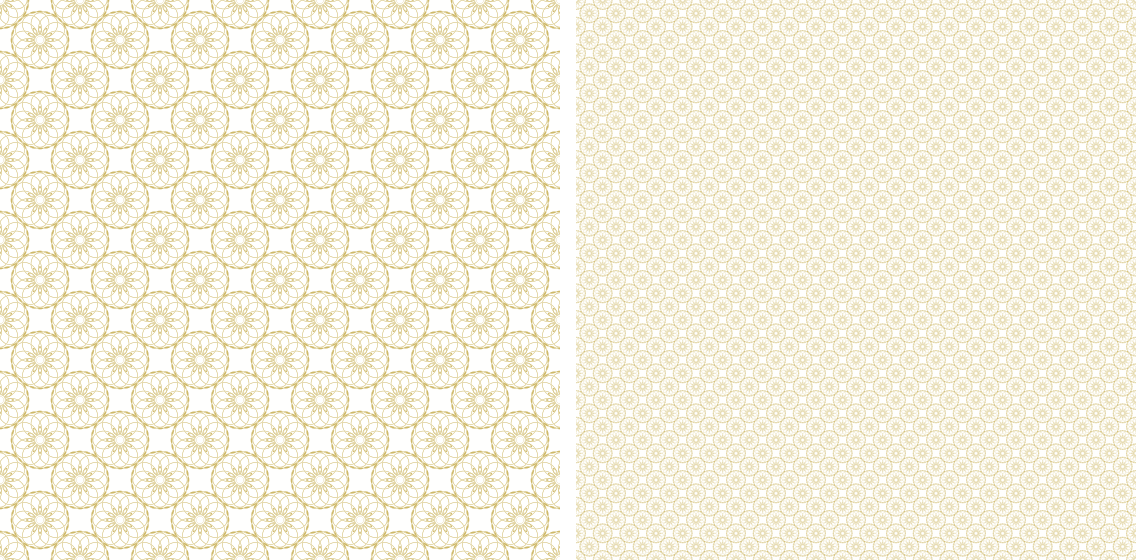
Left: one tile. Right: repeated 3 by 3.
Write a WebGL 1 fragment shader that draws this pattern.

```glsl
precision highp float;
// Staggered gold filigree rosettes with beaded rims on white, tiling seamlessly.

uniform vec2 u_resolution;

const float PI = 3.14159265;
const float REPEATS = 7.0;             // cells across and down, two rosettes per cell
const vec3 PAPER = vec3(1.0, 1.0, 0.995);
const vec3 GOLD = vec3(0.81, 0.725, 0.41);

// All lengths below are in cells.
const float PETALS = 12.0;
const float PETAL_CENTRE = 0.202;
const vec2 PETAL_RADII = vec2(0.137, 0.112);
const float PETAL_LINE = 0.0034;       // half width
const float BUD_CENTRE = 0.122;
const vec2 BUD_SIZE = vec2(0.046, 0.019);
const float BUD_LINE = 0.0042;
const float RAYS = 24.0;
const vec2 RAY_SPAN = vec2(0.060, 0.118);
const float RAY_LINE = 0.0036;
const float EYE_RADIUS = 0.046;
const float EYE_LINE = 0.0016;
const float RIM_RADIUS = 0.354;
const float RIM_BEADS = 24.0;
const float BEAD_WIDTH = 0.0115;
const float BEAD_SLANT = 0.011;
const float STRAND_SWING = 0.009;
const float STRAND_LINE = 0.0035;

// Share of a pixel covered by a stroke whose centre line lies at distance d.
float stroke(float d, float halfWidth, float px) {
  float top = min(d + 0.5 * px, halfWidth);
  float bottom = max(d - 0.5 * px, -halfWidth);
  return clamp((top - bottom) / px, 0.0, 1.0);
}

// Approximate signed distance to an ellipse.
float ellipse(vec2 p, vec2 radii) {
  float k = length(p / radii);
  float slope = max(length(p / (radii * radii)), 0.001);
  return k * (k - 1.0) / slope;
}

// Signed distance to the two arcs of a pointed leaf.
float leaf(vec2 p, vec2 size) {
  float arc = dot(size, size) / (2.0 * size.y);
  return length(vec2(p.x, abs(p.y) + arc - size.y)) - arc;
}

// Polar point with its angle folded into one of n equal sectors.
vec2 sector(float r, float angle, float n) {
  float stepAngle = 2.0 * PI / n;
  float a = mod(angle + 0.5 * stepAngle, stepAngle) - 0.5 * stepAngle;
  return r * vec2(cos(a), sin(a));
}

// Slanted beads and a thin strand woven around them.
float rim(float r, float angle, float px) {
  float turn = angle * RIM_BEADS / (2.0 * PI);
  float u = fract(turn + 0.5) - 0.5;
  float offset = r - RIM_RADIUS;
  float bead = stroke(offset - BEAD_SLANT * u, BEAD_WIDTH * cos(PI * u), px);
  float wave = STRAND_SWING * cos(PI * turn);
  float strand = max(stroke(offset - wave, STRAND_LINE, px),
                     stroke(offset + wave, STRAND_LINE, px));
  return max(bead, strand);
}

float rosette(vec2 p, float px) {
  float r = length(p);
  float angle = atan(p.y, p.x + 1e-6);
  float ink = rim(r, angle, px);

  // Overlapping long petals
  vec2 q = sector(r, angle, PETALS);
  for (int i = -2; i <= 2; i++) {
    float a = float(i) * 2.0 * PI / PETALS;
    vec2 s = vec2(cos(a) * q.x + sin(a) * q.y, cos(a) * q.y - sin(a) * q.x);
    float d = ellipse(s - vec2(PETAL_CENTRE, 0.0), PETAL_RADII);
    ink = max(ink, stroke(d, PETAL_LINE, px));
  }

  // Pointed buds, heavier towards their tips
  vec2 b = q - vec2(BUD_CENTRE, 0.0);
  float budLine = BUD_LINE * (1.0 + 0.6 * smoothstep(0.0, BUD_SIZE.x, b.x));
  ink = max(ink, stroke(leaf(b, BUD_SIZE), budLine, px));

  // Tapered rays around the open eye
  vec2 ray = sector(r, angle + PI / RAYS, RAYS);
  float along = (ray.x - RAY_SPAN.x) / (RAY_SPAN.y - RAY_SPAN.x);
  float taper = sqrt(max(4.0 * along * (1.0 - along), 0.0));
  ink = max(ink, stroke(ray.y, RAY_LINE * taper, px));
  return max(ink, stroke(r - EYE_RADIUS, EYE_LINE, px));
}

void main() {
  vec2 cell = gl_FragCoord.xy / u_resolution * REPEATS;
  float px = REPEATS / min(u_resolution.x, u_resolution.y);

  // Rosettes at cell centres and cell corners; their rims overlap
  float ink = max(rosette(fract(cell) - 0.5, px),
                  rosette(fract(cell + 0.5) - 0.5, px));
  gl_FragColor = vec4(mix(PAPER, GOLD, ink), 1.0);
}
```
